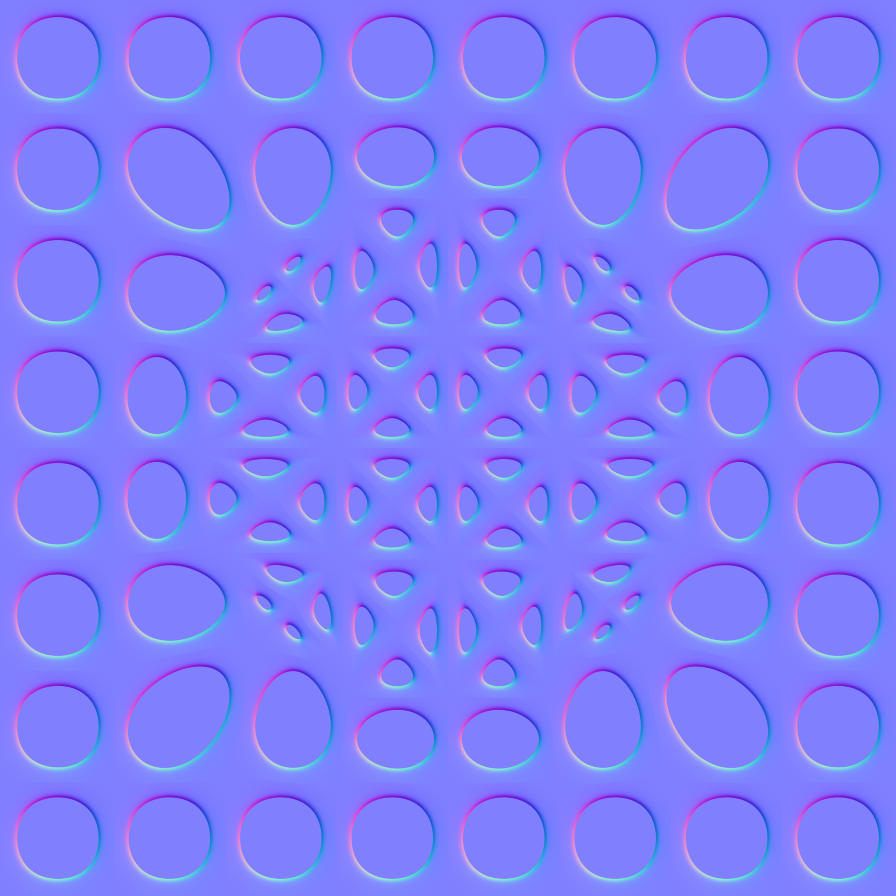
Write a three.js fragment shader that draws this texture map.

```glsl
// Tangent-space normal map of a perforated plate: a frame of round holes
// around a diamond lattice of small rounded triangles. One octant of holes is
// defined, mirrored by folding, and its distance field bends the normals.
varying vec2 vUv;

// Egg-shaped hole: half size is (along, across) the unit axis toward its narrow end
float egg(vec2 p, vec2 center, vec2 axis, vec2 halfSize, float taper) {
  p -= center;
  vec2 local = vec2(dot(p, axis), dot(p, vec2(-axis.y, axis.x)));
  vec2 radii = halfSize;
  radii.y *= 1.0 - taper * clamp(local.x / halfSize.x, -1.0, 1.0);
  float k = length(local / radii);
  float slope = length(local / (radii * radii));
  return k * (k - 1.0) / max(slope, 0.001);
}

// Border row of slightly squared circles, repeated along y
float frameHoles(vec2 p) {
  float pitch = 0.1244;
  float row = clamp(floor(p.y / pitch), 0.0, 3.0) + 0.5;
  vec2 q = p - pitch * vec2(3.5, row);
  float r2 = max(dot(q, q), 0.000001);
  float bulge = 4.0 * q.x * q.x * q.y * q.y / (r2 * r2);
  return length(q) - 0.0462 - 0.0013 * bulge;
}

// Signed distance to the nearest hole, negative inside
float plate(vec2 uv) {
  vec2 p = abs(uv - 0.5);
  p = vec2(max(p.x, p.y), min(p.x, p.y));
  vec2 outward = vec2(1.0, 0.0);
  vec2 up = vec2(0.0, 1.0);
  vec2 diagonal = vec2(0.7071);

  // Large holes between frame and diamond
  float d = frameHoles(p);
  d = min(d, egg(p, vec2(0.325, 0.0585), up, vec2(0.0437, 0.0335), 0.05));
  d = min(d, egg(p, vec2(0.303, 0.173), -outward, vec2(0.0547, 0.0425), 0.14));
  d = min(d, egg(p, vec2(0.299, 0.299), -diagonal, vec2(0.0665, 0.0465), 0.10));

  // Rim of the diamond
  d = min(d, egg(p, vec2(0.251, 0.0568), -outward, vec2(0.0157, 0.0178), 0.28));
  d = min(d, egg(p, vec2(0.2055, 0.1725), vec2(0.7071, -0.7071), vec2(0.0112, 0.0055), 0.1));
  d = min(d, egg(p, vec2(0.183, 0.1405), vec2(0.196, 0.981), vec2(0.0096, 0.0203), 0.3));

  // Triangles around the outer crossing
  d = min(d, egg(p, vec2(0.2035, 0.0220), up, vec2(0.0104, 0.0243), 0.3));
  d = min(d, egg(p, vec2(0.1985, 0.0935), -up, vec2(0.0112, 0.0213), 0.3));
  d = min(d, egg(p, vec2(0.1515, 0.0600), outward, vec2(0.0143, 0.0205), 0.3));

  // Triangles around the inner crossing
  d = min(d, egg(p, vec2(0.1005, 0.0625), -outward, vec2(0.0113, 0.0190), 0.3));
  d = min(d, egg(p, vec2(0.0625, 0.0228), up, vec2(0.0112, 0.0190), 0.3));
  return d;
}

void main() {
  // Direction away from the nearest hole, by central differences
  vec2 e = vec2(0.0006, 0.0);
  vec2 away = vec2(plate(vUv + e.xy) - plate(vUv - e.xy),
                   plate(vUv + e.yx) - plate(vUv - e.yx)) / (2.0 * e.x);
  away /= max(length(away), 1.0);

  // Steep lip at the edge, soft shoulder outside, flat floor inside
  float d = plate(vUv);
  float outside = max(d, 0.0);
  float lip = 1.55 * exp(-outside / 0.0016);
  float shoulder = 0.2 * exp(-outside / 0.009);
  float tilt = (lip + shoulder) * smoothstep(-0.0014, 0.0004, d);

  vec3 normal = normalize(vec3(-away * tilt, 1.0));
  gl_FragColor = vec4(0.5 + 0.5 * normal, 1.0);
}
```
